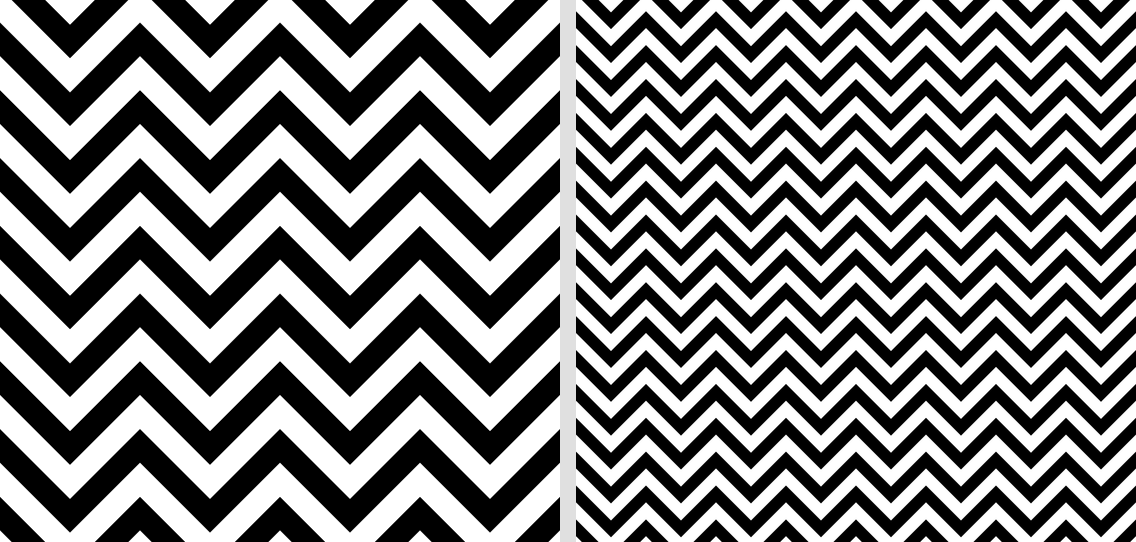
Left, the tile; right, the same tile 2 across and 2 down.
Write a Shadertoy shader that draws this pattern.

```glsl
const float ZIGZAGS_ACROSS = 4.0;    // whole numbers keep the tile seamless
const float STRIPES_DOWN = 8.0;
const float ZIGZAG_DEPTH = 1.0323;   // peak to valley, in stripe periods
const float STRIPE_WIDTH = 0.496;    // black share of one stripe period
const float PEAK_CENTER = 0.4194;    // stripe center below a peak, in periods
const vec3 INK = vec3(0.0);
const vec3 PAPER = vec3(1.0);

// Triangle wave: 0 at whole numbers, 1 halfway between
float triangleWave(float x) {
    return 1.0 - abs(2.0 * fract(x) - 1.0);
}

// Signed vertical distance to the nearest stripe edge, in stripe periods
float chevronDistance(vec2 uv) {
    float drop = ZIGZAG_DEPTH * triangleWave(uv.x * ZIGZAGS_ACROSS);
    float phase = uv.y * STRIPES_DOWN + drop - PEAK_CENTER;
    return abs(fract(phase + 0.5) - 0.5) - 0.5 * STRIPE_WIDTH;
}

void mainImage(out vec4 fragColor, in vec2 fragCoord) {
    vec2 uv = fragCoord / iResolution.xy;

    // Constant slope of the zigzag gives the exact width of one pixel
    vec2 slope = vec2(2.0 * ZIGZAG_DEPTH * ZIGZAGS_ACROSS, STRIPES_DOWN);
    float pixelWidth = length(slope / iResolution.xy);

    // Edge coverage
    float paper = clamp(chevronDistance(uv) / pixelWidth + 0.5, 0.0, 1.0);
    fragColor = vec4(mix(INK, PAPER, paper), 1.0);
}
```
